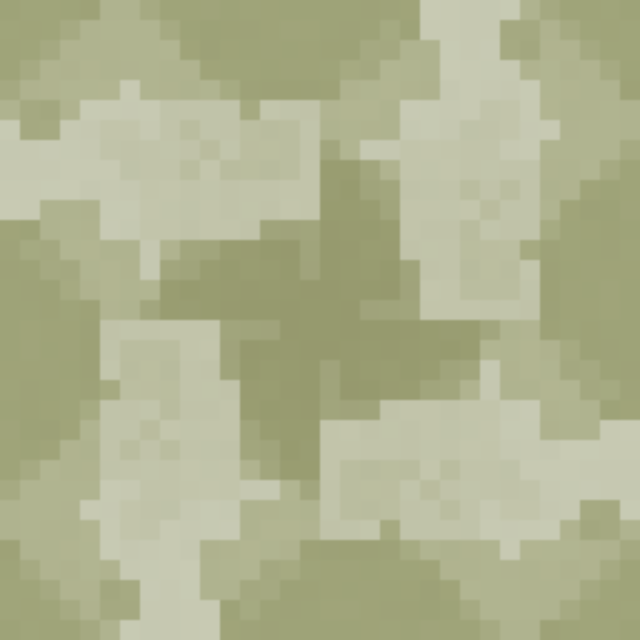
Give the GLSL for this pattern, as a Shadertoy shader.

```glsl
#define CELLS 32.0
#define SOFTNESS 0.09
#define GRAIN 0.012
#define OLIVE vec3(0.622, 0.640, 0.472)
#define DEEP_OLIVE vec3(0.592, 0.606, 0.435)
#define SAGE vec3(0.690, 0.704, 0.563)
#define PALE vec3(0.757, 0.766, 0.664)
#define CHALK vec3(0.778, 0.787, 0.697)

float hash(vec2 p) {
    return fract(sin(dot(p, vec2(41.3, 289.1))) * 4371.5);
}

float isColumn(float x, float k) {
    return 1.0 - step(0.5, abs(x - k));
}

bool inBox(vec2 c, vec2 lo, vec2 hi) {
    return all(greaterThanEqual(c, lo)) && all(lessThanEqual(c, hi));
}

// Quarter-turn symmetry: every cell maps to the upper left quadrant, y down
vec2 foldQuadrant(vec2 cell) {
    vec2 d = (cell + 0.5 - 0.5 * CELLS) * vec2(1.0, -1.0);
    for (int i = 0; i < 3; i++) {
        if (d.x > 0.0 || d.y > 0.0) d = vec2(d.y, -d.x);
    }
    return floor(d + 0.5 * CELLS);
}

// Stepped horizontal arm with a spike above and below
bool inArm(vec2 c) {
    float top = 7.0 - clamp(abs(c.x - 1.5) - 0.5, 0.0, 2.0)
              - isColumn(c.x, 6.0) + isColumn(c.x, 12.0);
    float bottom = 10.0 - step(2.0, c.x) + 2.0 * step(5.0, c.x)
                 + 2.0 * isColumn(c.x, 7.0) - step(13.0, c.x);
    return c.y >= top && c.y <= bottom;
}

// Signed distance to the diamond halo, measured along a row
float haloDistance(vec2 c) {
    float halfWidth = min(0.55 + c.y, 12.8 - 0.8 * c.y);
    return abs(c.x - 5.5) - halfWidth;
}

vec3 armColor(vec2 c, float h) {
    vec3 col = PALE;
    // Chalky tip, upper rim and spikes
    bool tip = c.x + 0.6 * abs(c.y - 9.0) < 5.5 + h;
    bool rim = c.y < 6.0 && c.x < 8.0;
    bool foot = c.y > 9.0 && c.x < 7.0;
    bool spike = c.y > 11.0 || inBox(c, vec2(7.0, 6.0), vec2(7.0, 6.0));
    if (tip || rim || foot || spike) col = CHALK;
    // Warmer patch near the blunt end
    if (inBox(c, vec2(9.0, 6.0), vec2(14.0, 8.0)) && h > 0.12)
        col = mix(PALE, SAGE, 0.42);
    return col;
}

vec3 groundColor(vec2 c, float h) {
    float inner = 1.0 - smoothstep(3.0, 13.0, length(c - 15.0));
    vec3 col = mix(OLIVE, DEEP_OLIVE, inner);
    float halo = haloDistance(c);
    bool notch = inBox(c, vec2(1.0, 5.0), vec2(2.0, 6.0));
    if (halo < 0.0 && !notch) return SAGE;
    // Faint fringe around the halo and the blunt end of the arm
    bool fringe = halo < 1.6 && h > 0.35;
    bool blunt = inBox(c, vec2(13.0, 11.0), vec2(15.0, 11.0))
              || inBox(c, vec2(15.0, 12.0), vec2(15.0, 13.0));
    if (fringe || blunt) col = mix(col, SAGE, 0.38);
    return col;
}

vec3 cellColor(vec2 cell) {
    vec2 c = foldQuadrant(clamp(cell, 0.0, CELLS - 1.0));
    float h = hash(c + 3.0);
    vec3 col = inArm(c) ? armColor(c, h) : groundColor(c, h);
    // Broad drift and grain per cell
    float drift = sin(c.x * 0.9 + 1.3 * sin(c.y * 0.7)) * sin(c.y * 0.8 + 0.6);
    return col + GRAIN * (0.35 * drift + 0.8 * (hash(c + 17.0) - 0.5));
}

void mainImage(out vec4 fragColor, in vec2 fragCoord) {
    vec2 p = fragCoord / iResolution.xy * CELLS - 0.5;
    vec2 cell = floor(p);
    // Narrow blend across the cell borders
    vec2 f = smoothstep(0.5 - SOFTNESS, 0.5 + SOFTNESS, p - cell);
    vec3 lower = mix(cellColor(cell), cellColor(cell + vec2(1.0, 0.0)), f.x);
    vec3 upper = mix(cellColor(cell + vec2(0.0, 1.0)), cellColor(cell + 1.0), f.x);
    fragColor = vec4(mix(lower, upper, f.y), 1.0);
}
```
